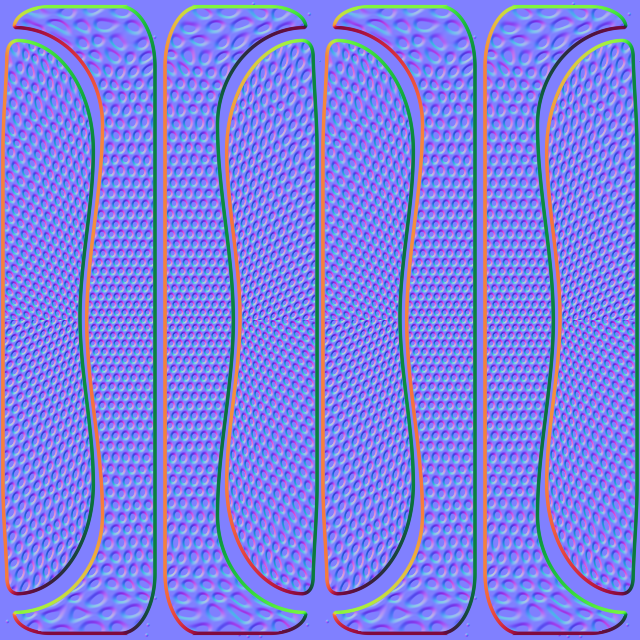
A WebGL 1 fragment shader for this texture map:

```glsl
precision highp float;
// Tangent-space relief of tall waisted panels: two mirrored pairs across, one down.
// Panels are implicit shapes folded about the tile axes; their rims take the
// outline's direction as colour, and a warped honeycomb relief fills them.

uniform vec2 u_resolution;

const float GRID = 768.0;          // design units across the canvas
const float TILES = 2.0;           // repeats across
const float RIM_HALF_WIDTH = 2.1;
const float RIM_TILT = 0.92;
const float RIM_BLUE = 0.24;
const float MESH_DEPTH = 2.3;
const float MESH_FINE = 9.0;       // cell height at the waist
const float MESH_GROWTH = 0.026;   // cell growth away from the waist
const float MESH_WOBBLE = 0.5;
const float SPECK_CELL = 14.0;
const float SPECK_SHARE = 0.10;
const float INNER_SHIFT = 3.5;     // inner panels sit slightly high
const float TAU = 6.2831853;

float hash(vec2 p) {
  vec3 q = fract(vec3(p.xyx) * 0.1031);
  q += dot(q, q.yzx + 33.33);
  return fract((q.x + q.y) * q.z);
}

float noise(vec2 p) {
  vec2 i = floor(p), f = fract(p);
  f = f * f * (3.0 - 2.0 * f);
  return mix(mix(hash(i), hash(i + vec2(1, 0)), f.x),
             mix(hash(i + vec2(0, 1)), hash(i + vec2(1, 1)), f.x), f.y);
}

float smoothMax(float a, float b, float k) {
  float h = max(k - abs(a - b), 0.0) / k;
  return max(a, b) + h * h * k * 0.25;
}

// Quarter-ellipse corner extended by straight sides.
float corner(vec2 p, vec2 radius) {
  return (length(max(p, 0.0) / radius) - 1.0) * min(radius.x, radius.y);
}

// Position in one tile, measured from its lower left corner.
vec2 tilePoint(vec2 p) {
  return vec2(mod(p.x, GRID / TILES), p.y);
}

// Mirror left-right; y becomes the signed height above the waist.
vec2 foldTile(vec2 p) {
  float axis = 0.5 * GRID / TILES;
  return vec2(axis - abs(tilePoint(p).x - axis), p.y - 0.5 * GRID);
}

float innerPanel(vec2 q) {
  float h = abs(q.y - INNER_SHIFT);
  float reach = 76.0 + 16.0 * smoothstep(0.0, 200.0, h);
  float curve = corner(vec2(q.x - 20.0, h - 200.0), vec2(reach, 132.0));
  float side = 3.5 + 5.0 * smoothstep(200.0, 330.0, h) - q.x;
  return smoothMax(curve, side, 14.0);
}

float outerPanel(vec2 q) {
  float h = abs(q.y);
  float reach = 87.0 + 19.0 * smoothstep(0.0, 234.0, h);
  float hollow = -corner(vec2(q.x - 17.0, h - 234.0), vec2(reach, 117.0));
  float shoulder = corner(vec2(q.x - 145.0, h - 304.0), vec2(41.0, 72.0));
  float tip = corner(vec2(60.0 - q.x, h - 351.0), vec2(43.0, 25.0));
  return smoothMax(max(shoulder, tip), hollow, 3.0);
}

float panels(vec2 p) {
  vec2 q = foldTile(p);
  return min(innerPanel(q), outerPanel(q));
}

// Honeycomb pits, compressed at the waist and stretched at the ends.
float meshHeight(vec2 p) {
  vec2 q = foldTile(p);
  float h = abs(q.y);
  bool inner = innerPanel(q) < outerPanel(q);
  float v = log(1.0 + MESH_GROWTH * h / MESH_FINE) / MESH_GROWTH;
  float u;
  if (inner) {
    u = q.x * (1.0 + q.x / 400.0) / (11.5 + 0.014 * h);
    v += 0.45 * u;
  } else {
    float width = 9.0 + 0.02 * h + 18.0 * smoothstep(290.0, 375.0, h);
    u = (q.x - 145.0) / width;
  }
  vec2 t = tilePoint(p);
  float wobble = MESH_WOBBLE * smoothstep(0.0, 370.0, h);
  u += wobble * (noise(t / 24.0) - 0.5);
  v += wobble * (noise(t / 21.0 + 47.0) - 0.5);
  float lattice = cos(TAU * (u + 0.5 * v)) + cos(TAU * (u - 0.5 * v)) + cos(TAU * v);
  return -MESH_DEPTH * smoothstep(-1.3, 1.5, lattice);
}

// Sparse bumps in the flat channels near the panel ends.
float speckHeight(vec2 p) {
  vec2 t = tilePoint(p) / SPECK_CELL;
  vec2 id = floor(t);
  vec2 offset = 0.25 + 0.5 * vec2(hash(id + 5.0), hash(id + 19.0));
  float present = step(1.0 - SPECK_SHARE, hash(id))
                * step(310.0, abs(p.y - 0.5 * GRID));
  float r = length(fract(t) - offset) * SPECK_CELL;
  return 0.8 * present * (1.0 - smoothstep(0.0, 2.5, r));
}

void main() {
  vec2 p = gl_FragCoord.xy / u_resolution * GRID;
  float pixel = GRID / min(u_resolution.x, u_resolution.y);
  vec2 ex = vec2(0.6, 0.0), ey = ex.yx;

  // Outline distance and outward direction
  vec2 slope = vec2(panels(p + ex) - panels(p - ex),
                    panels(p + ey) - panels(p - ey)) / (2.0 * ex.x);
  float steep = length(slope);
  float d = panels(p) / max(steep, 0.2);
  vec2 outward = slope / max(steep, 0.001);

  // Surface relief: mesh inside panels, specks outside
  vec2 mesh = vec2(meshHeight(p + ex) - meshHeight(p - ex),
                   meshHeight(p + ey) - meshHeight(p - ey)) / (2.0 * ex.x);
  vec2 speck = vec2(speckHeight(p + ex) - speckHeight(p - ex),
                    speckHeight(p + ey) - speckHeight(p - ey)) / (2.0 * ex.x);
  float inside = 1.0 - smoothstep(-3.5, -1.5, d);
  vec2 tilt = mix(speck, mesh, inside);
  vec3 color = 0.5 + 0.5 * normalize(vec3(tilt.x, -tilt.y, 1.0));

  // Rims coloured by the outline's direction
  vec3 rim = vec3(0.5 + 0.5 * RIM_TILT * vec2(-outward.x, outward.y), RIM_BLUE);
  float band = 1.0 - smoothstep(RIM_HALF_WIDTH - 0.6 * pixel,
                                RIM_HALF_WIDTH + 0.6 * pixel, abs(d));
  gl_FragColor = vec4(mix(color, rim, band), 1.0);
}
```
